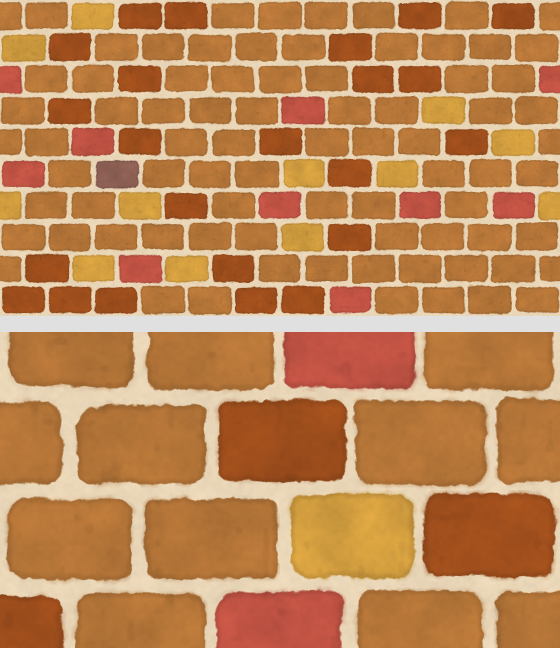
Top: the whole. Bottom: its middle third, enlarged.
Give the GLSL for this pattern, as a Shadertoy shader.

```glsl
#define COLUMNS 12.0
#define ROWS 10.0
#define BRICK_HALF vec2(0.668, 0.414)  // in row heights
#define CORNER 0.13
#define SIZE_JITTER 0.022
#define SHIFT_JITTER 0.022
#define SKEW 0.035
#define EDGE_WOBBLE 0.075
#define MOTTLE 0.20
#define GRAIN 0.07
#define RIM_DARKEN 0.10

const vec3 MORTAR = vec3(0.915, 0.840, 0.720);
const vec3 TAN    = vec3(0.710, 0.460, 0.220);
const vec3 RUST   = vec3(0.620, 0.305, 0.110);
const vec3 OCHRE  = vec3(0.820, 0.615, 0.245);
const vec3 ROSE   = vec3(0.755, 0.325, 0.265);
const vec3 MAUVE  = vec3(0.555, 0.375, 0.330);

float hash(vec2 p) {
    vec3 q = fract(p.xyx * 0.1031);
    q += dot(q, q.yzx + 33.33);
    return fract((q.x + q.y) * q.z);
}

// Signed random pair in -1..1
vec2 jitter(vec2 id, float seed) {
    return 2.0 * vec2(hash(id + seed), hash(id + seed + 57.3)) - 1.0;
}

float noise(vec2 p) {
    vec2 i = floor(p), f = fract(p);
    f = f * f * (3.0 - 2.0 * f);
    return mix(mix(hash(i), hash(i + vec2(1, 0)), f.x),
               mix(hash(i + vec2(0, 1)), hash(i + vec2(1, 1)), f.x), f.y);
}

// Layered noise centred on zero
float fbm(vec2 p) {
    float sum = 0.0, amp = 0.5;
    for (int i = 0; i < 4; i++) {
        sum += amp * (noise(p) - 0.5);
        p = mat2(1.6, 1.2, -1.2, 1.6) * p + 17.0;
        amp *= 0.5;
    }
    return sum;
}

float roundedBox(vec2 p, vec2 halfSize, float radius) {
    vec2 d = abs(p) - halfSize + radius;
    return length(max(d, 0.0)) + min(max(d.x, d.y), 0.0) - radius;
}

// Hand-cut brick: jittered size, place, slant and corners
float brickDistance(vec2 p, vec2 id) {
    vec2 slant = SKEW * jitter(id, 5.0);
    p -= SHIFT_JITTER * jitter(id, 11.0);
    p += slant * p.yx * vec2(1.0, 0.7);
    p.y *= 1.0 + 0.06 * (hash(id + 71.0) - 0.5) * p.x;
    vec2 halfSize = BRICK_HALF + SIZE_JITTER * jitter(id, 23.0);
    float radius = CORNER * mix(0.6, 1.5, hash(id * 3.0 + step(0.0, p) + 31.0));
    return roundedBox(p, halfSize, radius);
}

vec3 brickColour(vec2 id) {
    float pick = hash(id * 1.7 + 4.0);
    vec3 colour = pick < 0.517 ? TAN
                : pick < 0.742 ? RUST
                : pick < 0.883 ? OCHRE
                : pick < 0.958 ? ROSE : MAUVE;
    return colour * (1.0 + 0.04 * (hash(id + 91.0) - 0.5));
}

void mainImage(out vec4 fragColor, in vec2 fragCoord) {
    // Row height is one unit
    vec2 p = fragCoord / iResolution.y * ROWS;
    float pixel = ROWS / iResolution.y;
    float width = iResolution.x / iResolution.y * ROWS / COLUMNS;

    // Running bond: odd rows move by half a brick and wrap at the sides
    float row = floor(p.y);
    float x = p.x / width + 0.5 * mod(row, 2.0);
    vec2 id = vec2(mod(floor(x), COLUMNS), row);
    vec2 local = (vec2(fract(x), fract(p.y)) - 0.5) * vec2(width, 1.0);

    // Ragged painted edge
    float wobble = EDGE_WOBBLE * (fbm(p * 5.5) + 0.6 * fbm(p * 15.0 + 40.0));
    float dist = brickDistance(local, id) + wobble;
    float cover = 1.0 - smoothstep(-0.6 * pixel, 0.6 * pixel + 0.012, dist);

    // Pigment clouds, fine grain and small dark flecks
    float cloud = fbm(p * 2.6 + 9.0 * hash(id + 13.0));
    float grain = fbm(p * 18.0 + 70.0);
    float fleck = smoothstep(0.80, 0.95, noise(p * 7.0 + 25.0));
    vec3 paint = brickColour(id) * (1.0 + MOTTLE * cloud + GRAIN * grain - 0.05 * fleck);
    paint *= 1.0 - RIM_DARKEN * smoothstep(-0.07, 0.0, dist);

    // Plaster with a faint stain beside the bricks
    vec3 plaster = MORTAR * (1.0 + 0.06 * fbm(p * 3.5 + 30.0) + 0.06 * grain);
    float stain = (1.0 - smoothstep(0.0, 0.06, dist)) * smoothstep(0.35, 0.75, noise(p * 6.0));
    plaster = mix(plaster, paint, 0.28 * stain);

    fragColor = vec4(mix(plaster, paint, cover), 1.0);
}
```
